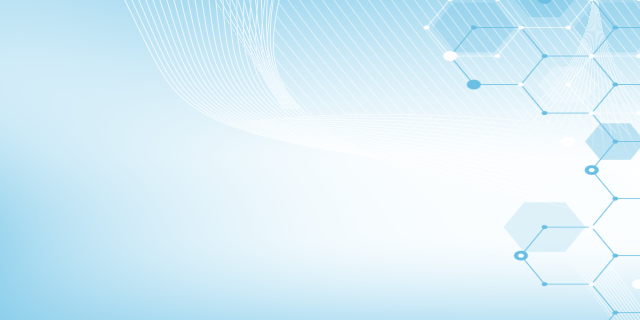
This background is drawn by a WebGL 2 fragment shader. Its source:

```glsl
#version 300 es
precision highp float;
uniform vec2 u_resolution;
out vec4 outColor;

// Coverage of everything closer than r, with edge softness e
float cover(float d, float r, float e) {
    return 1.0 - smoothstep(r - e, r + e, d);
}

// Thin strokes wherever s crosses a whole number
float strokes(float s) {
    float px = 1.0 / u_resolution.y;
    float slope = max(length(vec2(dFdx(s), dFdy(s))) / px, 0.001);
    return cover(abs(fract(s - 0.5) - 0.5) / slope, 0.0013, 0.8 * px);
}

float inside(float s, float lo, float hi) {
    return step(lo, s) * step(s, hi);
}

float hexDist(vec2 q) {
    q = abs(q);
    return max(q.y, 0.866 * q.x + 0.5 * q.y);
}

// Distance to the nearest edge of a honeycomb with unit sides
float honeycomb(vec2 q) {
    vec2 period = vec2(3.0, 1.732);
    vec2 a = mod(q + 0.5 * period, period) - 0.5 * period;
    vec2 b = mod(q, period) - 0.5 * period;
    return abs(0.866 - min(hexDist(a), hexDist(b)));
}

// Part of the lattice that carries the blue network
float blueArea(vec2 c) {
    float upper = inside(c.y, -0.08, 2.08) * step(0.95, c.x);
    float middle = inside(c.y, -0.08, 3.08) * step(3.95, c.x);
    float lower = inside(c.y, 6.92, 9.08) * step(3.95, c.x);
    return max(max(upper, middle), max(lower, step(6.95, c.x)));
}

float whiteArea(vec2 c) {
    float upper = step(c.y, 1.08) * step(-0.08, c.x);
    float right = step(c.y, 3.08) * step(5.9, c.x);
    return max(upper, right);
}

float at(vec2 node, float col, float row) {
    return cover(length(node - vec2(col, row)), 0.5, 0.1);
}

vec3 background(vec2 p) {
    float top = 0.68 * pow(clamp(2.0 * p.y - 1.0, 0.0, 1.0), 1.3) * mix(0.62, 1.0, smoothstep(0.0, 0.8, p.x));
    float left = 0.75 * exp(-2.2 * p.x) * (1.0 - 0.9 * smoothstep(0.2, 0.85, p.y));
    float haze = 0.12 * (1.0 - smoothstep(0.2, 1.2, p.x));
    float bottom = 0.5 * pow(clamp(1.0 - p.y / 0.27, 0.0, 1.0), 1.7);
    float blue = 1.0 - (1.0 - top) * (1.0 - left) * (1.0 - haze) * (1.0 - bottom);
    return mix(vec3(0.99, 0.997, 1.0), vec3(0.5, 0.79, 0.915), blue);
}

// Flowing bundles of fine white lines; y runs downward here
float waves(float x, float y) {
    float k = y / 0.4;
    float outer = 0.39 + 0.195 * k + 0.156 * pow(k, 6.0);
    float inner = 0.872 - 0.078 * k + 0.221 * k * k * k;
    float s = (x - outer) / (inner - outer);
    float curtain = strokes(s * 22.0) * inside(s, -0.01, 1.01) * step(k, 1.23);

    // Crossing strands beside the inner rim
    float cross = 0.67 + 0.25 * k;
    float t = (x - cross) / max(inner - cross, 0.01);
    curtain = max(curtain, strokes(t * 11.0) * inside(t, 0.0, 1.0) * step(k, 0.85));

    // Slanted sheet ending on the upper rim of the ribbon
    float rim = 0.357 + 0.11 * (x - 1.2) * (x - 1.2);
    float sheet = strokes((x - 0.72 * y - 0.25 * y * y) / 0.036) * step(inner, x) * step(y, rim);

    // Ribbon fading out to the right
    float base = 0.385 + 0.26 * (x - 0.755);
    float v = (y - rim) / max(base - rim, 0.005);
    float ribbon = max(strokes(v * 15.0), 0.6 * strokes((x - 1.3 * y) / 0.03));
    ribbon *= inside(v, -0.01, 1.01) * smoothstep(0.72, 0.8, x) * (1.0 - smoothstep(1.5, 1.9, x));

    // Fan spreading from the upper right
    float f = y / 0.35;
    float fanLeft = 1.85 - 0.03 * f - 0.17 * f * f;
    float u = (x - fanLeft) / (0.02 + 0.05 * f + 0.3 * f * f);
    float fan = strokes(u * 18.0) * inside(u, 0.0, 1.0) * (1.0 - smoothstep(0.9, 1.5, f));

    // Strands in the lower right corner
    float w = x - 1.75 - 0.73 * (y - 0.78);
    float corner = strokes(w / 0.011) * inside(w, 0.0, 0.13) * smoothstep(0.76, 0.86, y);
    return max(max(0.85 * curtain, 0.55 * sheet), max(0.75 * ribbon, max(0.7 * fan, 0.7 * corner)));
}

void main() {
    vec2 p = gl_FragCoord.xy / u_resolution.y;
    vec2 cell = (vec2(p.x, 1.0 - p.y) - vec2(1.3333, 0.086)) / vec2(0.0737, 0.0891);
    vec2 toHex = vec2(0.5, 0.866);
    vec2 q = cell * toHex;
    float e = 7.0 / u_resolution.y;
    vec3 blue = vec3(0.42, 0.75, 0.89);
    vec3 color = background(p);

    // Filled hexagons: column, row, size, opacity
    vec4 tiles[5] = vec4[5](vec4(5, 7, 0.87, 0.2), vec4(8, 4, 0.64, 0.42), vec4(2, 0, 0.87, 0.28),
                            vec4(5, -1, 0.64, 0.4), vec4(8, 0, 0.87, 0.22));
    for (int i = 0; i < 5; i++) {
        float d = hexDist(q - tiles[i].xy * toHex);
        color = mix(color, blue, tiles[i].w * cover(d, 0.866 * tiles[i].z, e));
    }
    color = mix(color, vec3(1), 0.25 * cover(hexDist(q - vec2(6, 2) * toHex), 0.55, e));
    color = mix(color, vec3(1), waves(p.x, 1.0 - p.y));

    // Two interlocking networks
    color = mix(color, vec3(1), 0.7 * whiteArea(cell) * cover(honeycomb(q - vec2(1, 0)), 0.012, e));
    color = mix(color, blue, blueArea(cell) * cover(honeycomb(q - vec2(1.5, 0.866)), 0.011, e));

    // Nodes, some enlarged or turned into rings
    float row = round(cell.y);
    vec2 node = vec2(2.0 * round((cell.x - row) * 0.5) + row, row);
    float kind = mod(node.x, 3.0);
    float isBlue = inside(kind, 1.5, 2.5);
    float ring = at(node, 7.0, 5.0) + at(node, 4.0, 8.0);
    float big = at(node, 1.0, 1.0) + at(node, 2.0, 2.0) + at(node, 6.0, 4.0) + at(node, 5.0, -1.0)
              + at(node, 9.0, 5.0) + at(node, 9.0, 9.0);
    float shown = max(mix(whiteArea(node), blueArea(node), step(0.5, kind)), max(big, ring));
    shown = max(shown, (1.0 - isBlue) * whiteArea(node));
    shown *= 1.0 - step(6.5, node.x) * step(kind, 0.5) * step(3.5, node.y) * (1.0 - big);
    float r = length((cell - node) * toHex);
    color = mix(color, mix(vec3(1), blue, max(isBlue, ring)), shown * cover(r, mix(0.06, 0.148, max(big, ring)), e));
    color = mix(color, vec3(1), ring * cover(r, 0.06, e));
    outColor = vec4(color, 1.0);
}
```
